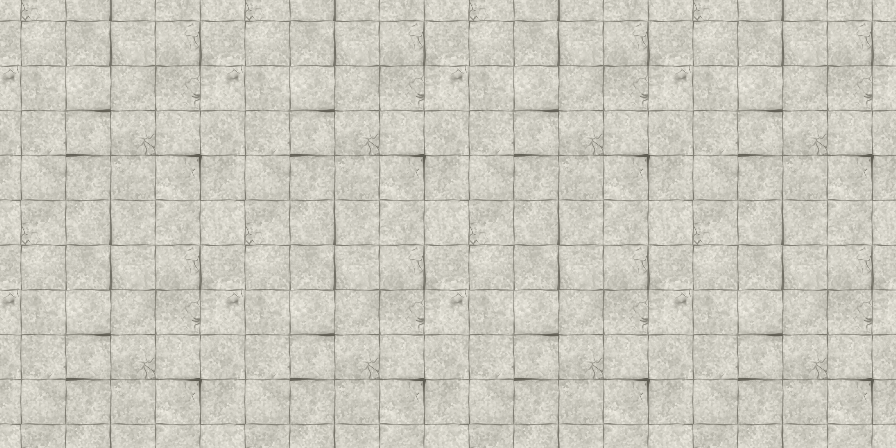
A Shadertoy shader for this texture:

```glsl
const float TAU = 6.28318;
const float PERIOD = 5.0;               // tiles before the pattern repeats
const vec2 TILES = vec2(20.0, 10.0);    // tiles across and down
const vec2 GRID_SHIFT = vec2(0.47, 0.53);

const vec3 STAIN_COLOR = vec3(0.60, 0.595, 0.55);
const vec3 PALE_COLOR = vec3(0.91, 0.90, 0.86);
const vec3 JOINT_COLOR = vec3(0.37, 0.36, 0.32);

vec2 hash2(vec2 p) {
    vec3 q = fract(vec3(p.xyx) * vec3(0.1031, 0.1030, 0.0973));
    q += dot(q, q.yzx + 33.33);
    return fract((q.xx + q.yz) * q.zy);
}

// Repeating cellular noise: x = blended cell value, y = gap to the cell border
vec2 cellular(vec2 p, float cells, float seed) {
    vec2 q = p / PERIOD * cells;
    vec2 base = floor(q);
    float nearest = 8.0, second = 8.0, total = 0.0, weights = 0.0;
    for (int j = -1; j <= 1; j++)
    for (int i = -1; i <= 1; i++) {
        vec2 cell = base + vec2(i, j);
        vec2 id = mod(cell, cells) + seed;
        vec2 offset = cell + hash2(id) - q;
        float d2 = dot(offset, offset);
        float weight = exp(-6.0 * d2);
        total += weight * hash2(id + 71.7).x;
        weights += weight;
        float d = sqrt(d2);
        second = min(second, max(nearest, d));
        nearest = min(nearest, d);
    }
    return vec2(total / weights, second - nearest);
}

// Layered sines that bend the plane without breaking the repeat
vec2 warp(vec2 p, float amount) {
    vec2 a = p * TAU / PERIOD;
    vec2 bend = sin(a.yx * 7.0 + 2.0 * sin(a * 4.0))
              + 0.5 * sin(a.yx * 19.0 + a * 11.0 + 1.7);
    return p + amount * bend;
}

float stroke(float dist, float halfWidth, float pixel) {
    return 1.0 - smoothstep(halfWidth - 0.6 * pixel, halfWidth + 0.6 * pixel, dist);
}

// Darkness of the joints on one axis; some pieces widen towards one end
float joint(float across, float along, float seed, float heavyShare, float pixel) {
    float line = round(across);
    vec2 rnd = hash2(mod(vec2(line, floor(along)), PERIOD) + seed);
    float f = fract(along);
    float taper = rnd.y < 0.5 ? f : 1.0 - f;
    float heavy = step(1.0 - heavyShare, rnd.x) * (0.15 + 0.85 * taper * taper);
    float wobble = 0.008 * sin(TAU * (f + rnd.x)) + 0.003 * sin(TAU * (3.0 * f + rnd.y));
    float dist = abs(across - line - wobble);
    float halfWidth = 0.012 + 0.004 * sin(TAU * (2.0 * f + rnd.y)) + 0.022 * heavy;
    float strength = 0.62 + 0.12 * sin(TAU * (f + rnd.y)) + 0.3 * heavy;
    float core = stroke(dist, halfWidth, pixel) * min(strength, 1.0);
    float shadow = (0.06 + 0.4 * heavy) * exp(-dist / 0.06);
    return max(core, shadow);
}

// Fine broken cracks that fade out from a point near a tile edge
float cracks(vec2 p, float pixel) {
    vec2 id = mod(floor(p), PERIOD);
    vec2 rnd = hash2(id + 23.0);
    vec2 place = hash2(id + 57.0);
    vec2 center = vec2(step(0.5, place.x), mix(0.1, 0.9, place.y));
    float fade = 1.0 - smoothstep(0.15, 0.55, length(fract(p) - center));
    float broken = smoothstep(0.34, 0.5, cellular(p, 30.0, 83.0).x);
    float dist = cellular(warp(p, 0.04), 20.0, 13.0).y * 0.125;
    return step(0.72, rnd.x) * fade * broken * stroke(dist, 0.009, pixel);
}

// Lightness of the weathered stone from stain to pale
float stoneTone(vec2 p) {
    float mottle = cellular(p, 52.0, 47.0).x;
    float grain = cellular(p, 125.0, 91.0).x;
    vec2 bent = warp(p, 0.08) + 0.16 * vec2(mottle - 0.5, 0.5 - grain);
    float broad = cellular(bent, 9.0, 3.0).x;
    float patchy = cellular(bent, 24.0, 31.0).x;

    // Ragged stains with a thin darker rim
    float field = 0.42 * broad + 0.4 * patchy + 0.18 * mottle;
    float stain = smoothstep(0.55, 0.62, field);
    float rim = exp(-abs(field - 0.57) / 0.012);

    float pale = smoothstep(0.62, 0.8, cellular(bent, 11.0, 67.0).x);
    float tileShift = hash2(mod(floor(p), PERIOD) + 5.0).x - 0.5;
    return 0.77 + 0.15 * (patchy - 0.5) + 0.2 * (mottle - 0.5) + 0.42 * (grain - 0.5)
         - 0.2 * stain - 0.13 * rim + 0.1 * pale + 0.06 * tileShift;
}

void mainImage(out vec4 fragColor, in vec2 fragCoord) {
    vec2 p = fragCoord / iResolution.xy * TILES - GRID_SHIFT;
    float pixel = TILES.y / iResolution.y;

    // Stone surface
    vec3 color = mix(STAIN_COLOR, PALE_COLOR, clamp(stoneTone(p), 0.0, 1.1));

    // Cracks and joints
    float upright = joint(p.x, p.y, 7.0, 0.18, pixel);
    float level = joint(p.y, p.x, 41.0, 0.1, pixel);
    float dark = max(max(upright, level), 0.7 * cracks(p, pixel));
    fragColor = vec4(mix(color, JOINT_COLOR, dark), 1.0);
}
```
